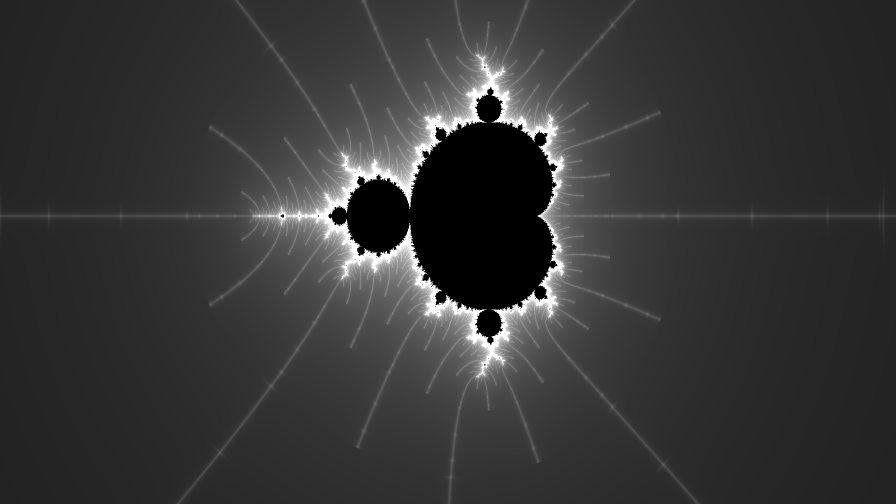
Reproduce this background procedurally as a Shadertoy shader.

```glsl
// A grey escape-time fractal: a black Mandelbrot body in a pale halo.
// The smooth escape count shades the exterior; thin rays follow the escaped
// orbit where it lands on the real axis, with small cross bars along each ray.

#define VIEW_SIZE vec2(7.1, 3.5)
#define VIEW_CENTER vec2(-0.45, -0.25)
#define MAX_STEPS 110
#define ESCAPE_RADIUS 11.9
#define BASE_GREY 0.03
#define COUNT_GAIN 0.056
#define RAY_GAIN 0.14
#define RAY_WIDTH 0.009
#define BAR_GAIN 0.09
#define BAR_SPREAD 0.1

// Sizes of the escaped value at which a bar crosses a ray
const vec4 BAR_LEVELS = vec4(12.0, 35.5, 85.5, 142.0);

vec2 complexMul(vec2 a, vec2 b) {
    return vec2(a.x * b.x - a.y * b.y, a.x * b.y + a.y * b.x);
}

// Soft line profile: one at the centre, fading with distance
float glowLine(float dist, float width) {
    float q = dist / width;
    return 0.85 / (1.0 + q * q) + 0.15 / (1.0 + 0.5 * q);
}

float exteriorGrey(vec2 z, float stretch, float steps) {
    float radius = length(z);
    float setDistance = max(radius * log(radius) / stretch, 1e-5);

    // Halo from the smooth escape count
    float smoothCount = steps - log2(log(radius) / log(ESCAPE_RADIUS));
    float grey = BASE_GREY + COUNT_GAIN * smoothCount;

    // Rays, thinner where they crowd together
    float width = RAY_WIDTH * min(1.0, sqrt(setDistance * 1.5));
    grey += RAY_GAIN * glowLine(abs(z.y) / stretch, width);

    // Short bars across the rays
    float slope = z.y / (BAR_SPREAD * radius);
    float gate = exp(-slope * slope);
    for (int i = 0; i < 4; i++) {
        float barDistance = abs(abs(z.x) - BAR_LEVELS[i]) / stretch;
        grey += BAR_GAIN * gate * exp(-barDistance / width);
    }
    return min(grey, 1.0);
}

float fractalGrey(vec2 c) {
    vec2 z = vec2(0.0);
    vec2 derivative = vec2(0.0);
    for (int i = 0; i < MAX_STEPS; i++) {
        derivative = 2.0 * complexMul(z, derivative) + vec2(1.0, 0.0);
        z = complexMul(z, z) + c;
        if (dot(z, z) > ESCAPE_RADIUS * ESCAPE_RADIUS) {
            return exteriorGrey(z, max(length(derivative), 1e-4), float(i + 1));
        }
    }
    return 0.0;
}

void mainImage(out vec4 fragColor, in vec2 fragCoord) {
    // Four samples per pixel smooth the fine boundary
    float grey = 0.0;
    for (int i = 0; i < 4; i++) {
        vec2 offset = (vec2(i % 2, i / 2) - 0.5) * 0.5;
        vec2 uv = (fragCoord + offset) / iResolution.xy;
        grey += 0.25 * fractalGrey(VIEW_CENTER + (uv - 0.5) * VIEW_SIZE);
    }
    fragColor = vec4(vec3(grey), 1.0);
}
```
